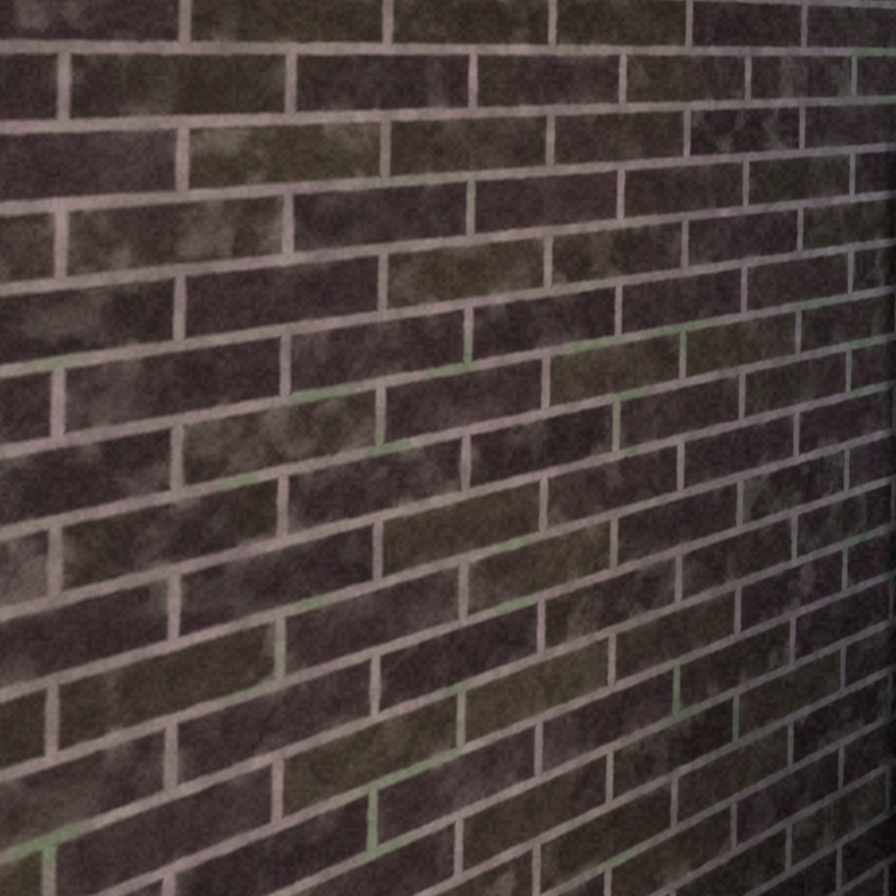
Give the GLSL for this texture, as a three.js fragment shader.

```glsl
varying vec2 vUv;

const vec3 BRICK_PLUM = vec3(0.215, 0.162, 0.166);
const vec3 BRICK_OLIVE = vec3(0.245, 0.205, 0.165);
const vec3 MORTAR = vec3(0.545, 0.480, 0.465);
const vec3 HAZE = vec3(0.47, 0.42, 0.39);
const vec3 MOSS = vec3(0.38, 0.48, 0.32);
const float BRICK_ASPECT = 3.2;
const float JOINT_HALF = 0.085;

float hash(vec2 p) {
  vec3 q = fract(vec3(p.xyx) * 0.1031);
  q += dot(q, q.yzx + 33.33);
  return fract((q.x + q.y) * q.z);
}

float noise(vec2 p) {
  vec2 i = floor(p);
  vec2 f = fract(p);
  f = f * f * (3.0 - 2.0 * f);
  float low = mix(hash(i), hash(i + vec2(1.0, 0.0)), f.x);
  float high = mix(hash(i + vec2(0.0, 1.0)), hash(i + 1.0), f.x);
  return mix(low, high, f.y);
}

float fbm(vec2 p) {
  float sum = 0.0;
  float gain = 0.5;
  for (int i = 0; i < 4; i++) {
    sum += gain * noise(p);
    p = p * 2.03 + 17.1;
    gain *= 0.5;
  }
  return sum / 0.9375;
}

// Wall coordinates (brick lengths, courses down) of a wall receding to the right
vec2 wallCoords(vec2 uv) {
  float down = 1.0 - uv.y;
  float x = uv.x + 0.019 * (down - 0.09);
  float along = x / (1.0 - 0.417 * x);
  float courseHeight = 0.0906 - 0.0378 * uv.x;
  float course = (down - 0.052 - 0.006 * uv.x) / courseHeight;
  return vec2((along - 0.0738) / 0.3017, course);
}

// Running bond: half a brick of shift on every other course
vec2 bondShift(vec2 wall) {
  return vec2(wall.x + 0.5 * mod(floor(wall.y), 2.0), wall.y);
}

// Distance to the nearest joint centre, in course heights
float jointDistance(vec2 bond) {
  vec2 toEdge = 0.5 - abs(fract(bond) - 0.5);
  return min(toEdge.x * BRICK_ASPECT, toEdge.y);
}

vec3 brickColor(vec2 id, vec2 surface, float edge) {
  float tone = hash(id + 41.0);
  float olive = smoothstep(0.45, 0.95, 0.6 * hash(id + 7.0) + 0.5 * fbm(surface * 0.6));
  vec3 color = mix(BRICK_PLUM, BRICK_OLIVE, olive);
  color *= 0.9 + 0.2 * tone;
  color *= 0.8 + 0.4 * fbm(surface * 5.0);

  // Pale mineral bloom, strongest towards the joints
  float patches = smoothstep(0.42, 0.8, fbm(surface * 2.3 + 9.0));
  float amount = 0.12 + 0.5 * pow(hash(id + 23.0), 2.5);
  float rim = exp(-7.0 * max(edge - JOINT_HALF, 0.0));
  float bloom = patches * amount + rim * (0.08 + 0.38 * patches);
  return mix(color, HAZE, clamp(bloom, 0.0, 0.65));
}

vec3 mortarColor(vec2 surface) {
  vec3 color = MORTAR * (0.8 + 0.36 * fbm(surface * 2.7 + 3.0));
  color += vec3(0.02, -0.01, 0.02) * (noise(surface * 1.3) - 0.5);
  float moss = smoothstep(0.72, 0.9, noise(surface * 0.8 + 61.0));
  return mix(color, MOSS, 0.45 * moss);
}

// Light falls off to the right, most of all in the lower corner
float wallLight(vec2 uv) {
  float right = smoothstep(0.5, 1.0, uv.x);
  float low = smoothstep(0.6, 0.0, uv.y);
  float topLeft = smoothstep(0.6, 0.0, uv.x) * smoothstep(0.85, 1.0, uv.y);
  return 1.0 - 0.2 * right - 0.32 * right * low - 0.1 * topLeft;
}

void main() {
  vec2 wall = wallCoords(vUv);
  vec2 bond = bondShift(wall);
  vec2 surface = wall * vec2(BRICK_ASPECT, 1.0);
  float edge = jointDistance(bond);

  // Soft, slightly ragged joints
  float ragged = edge + 0.045 * (fbm(surface * 5.0 + 30.0) - 0.5);
  float joint = 1.0 - smoothstep(JOINT_HALF - 0.045, JOINT_HALF + 0.045, ragged);
  vec3 color = mix(brickColor(floor(bond), surface, edge), mortarColor(surface), joint);

  // Shade, cool tint and the dark far corner of the wall
  color *= wallLight(vUv);
  color *= mix(vec3(1.0), vec3(0.93, 0.98, 1.08), smoothstep(0.65, 1.0, vUv.x));
  float corner = smoothstep(0.982, 0.998, vUv.x) * smoothstep(0.92, 0.8, vUv.y);
  color *= 1.0 - 0.45 * corner;

  // Fine grain
  float grain = noise(vUv * 230.0) - 0.5;
  float tint = noise(vUv * 90.0 + 50.0) - 0.5;
  color += 0.055 * grain + vec3(0.012, -0.012, 0.012) * tint;

  gl_FragColor = vec4(clamp(color, 0.0, 1.0), 1.0);
}
```
